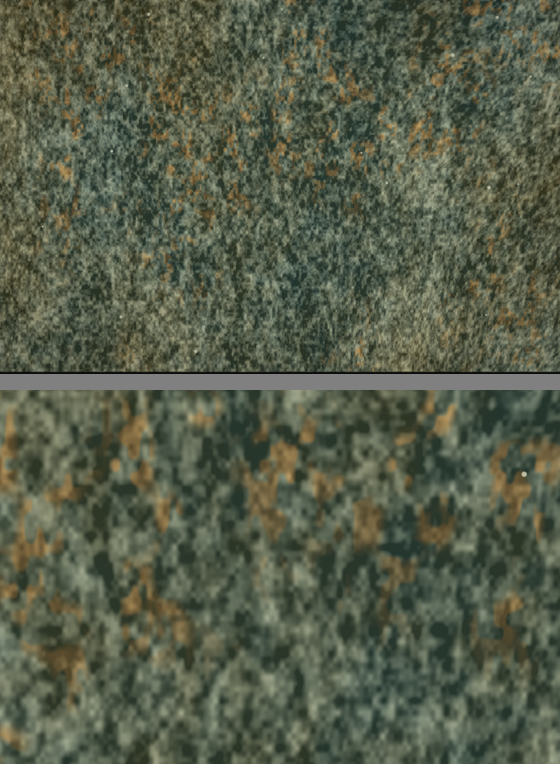
Top, the full canvas; bottom, a detail of the centre.
Write a Shadertoy shader that draws this texture.

```glsl
const vec3 DARK_MOSS = vec3(0.19, 0.22, 0.155);
const vec3 PALE_LICHEN = vec3(0.57, 0.585, 0.475);
const vec3 OCHRE = vec3(0.60, 0.46, 0.26);
const vec3 SPECK = vec3(0.80, 0.80, 0.70);
const vec3 EDGE = vec3(0.04, 0.045, 0.04);

float hash(vec2 p) {
    vec3 q = fract(p.xyx * vec3(0.1031, 0.1030, 0.0973));
    q += dot(q, q.yzx + 33.33);
    return fract((q.x + q.y) * q.z);
}

float noise(vec2 p) {
    vec2 cell = floor(p);
    vec2 f = fract(p);
    f = f * f * (3.0 - 2.0 * f);
    float low = mix(hash(cell), hash(cell + vec2(1, 0)), f.x);
    float high = mix(hash(cell + vec2(0, 1)), hash(cell + vec2(1, 1)), f.x);
    return mix(low, high, f.y);
}

// Noise centred on zero
float signedNoise(vec2 p, vec2 frequency, float seed) {
    return noise(p * frequency + seed) - 0.5;
}

float fbm(vec2 p) {
    float sum = 0.0;
    float amplitude = 0.5;
    for (int i = 0; i < 4; i++) {
        sum += amplitude * noise(p);
        p = mat2(1.6, 1.2, -1.2, 1.6) * p + 17.3;
        amplitude *= 0.5;
    }
    return sum / 0.9375;
}

// Fine upright grain over broad cloudy bands
float surfaceTone(vec2 p) {
    float tone = 0.43;
    tone += 0.45 * signedNoise(p, vec2(230.0, 190.0), 3.0);
    tone += 0.80 * signedNoise(p, vec2(135.0, 95.0), 41.0);
    tone += 0.62 * signedNoise(p, vec2(72.0, 42.0), 87.0);
    tone += 0.32 * signedNoise(p, vec2(30.0, 14.0), 23.0);
    tone += 0.75 * (fbm(p * vec2(4.5, 2.0) + 61.0) - 0.5);
    return tone;
}

// Flakes gathered in loose vertical clusters
float ochreMask(vec2 p) {
    float region = smoothstep(0.36, 0.66, fbm(p * vec2(6.0, 3.2) + 8.0));
    float cluster = smoothstep(0.42, 0.72, noise(p * vec2(34.0, 20.0) + 55.0));
    float flake = 0.6 * noise(p * vec2(120.0, 80.0) + 29.0)
                + 0.4 * noise(p * vec2(62.0, 38.0) + 71.0);
    return region * cluster * smoothstep(0.45, 0.66, flake);
}

// Rare pale dots, one candidate per cell
float speckMask(vec2 p, float cells, float pixel) {
    vec2 cell = floor(p * cells);
    vec2 centre = 0.2 + 0.6 * vec2(hash(cell + 5.0), hash(cell + 19.0));
    float radius = mix(0.002, 0.0045, hash(cell + 31.0));
    float dist = length(fract(p * cells) - centre) / cells;
    float present = step(0.93, hash(cell + 47.0));
    return present * (1.0 - smoothstep(radius - pixel, radius + pixel, dist));
}

void mainImage(out vec4 fragColor, in vec2 fragCoord) {
    vec2 uv = fragCoord / iResolution.xy;
    vec2 p = fragCoord / iResolution.y;
    float pixel = 1.0 / iResolution.y;

    // Streaks lean slightly toward the right side
    float lean = 0.28 * smoothstep(0.45, 1.0, uv.x);
    vec2 grain = vec2(p.x - lean * (p.y - 0.5), p.y);
    grain.x += 0.012 * signedNoise(p, vec2(9.0, 7.0), 13.0);

    float tone = clamp(surfaceTone(grain), -0.05, 1.15);
    vec3 color = mix(DARK_MOSS, PALE_LICHEN, tone);

    // Drift between blue-green and olive
    float drift = fbm(p * vec2(3.5, 2.2) + 92.0) - 0.5;
    drift += 0.25 * signedNoise(grain, vec2(48.0, 32.0), 67.0);
    color += drift * vec3(-0.11, 0.0, 0.10);

    // Ochre flakes keep some of the underlying relief
    vec3 flakeColor = OCHRE * (0.72 + 0.55 * tone);
    color = mix(color, flakeColor, 0.72 * ochreMask(grain));
    color = mix(color, SPECK, 0.85 * speckMask(p, 11.0, pixel));

    // Darkened corners and a thin lower border
    vec2 offset = uv - 0.5;
    color *= 1.05 - 0.42 * dot(offset, offset);
    color = mix(EDGE, color, smoothstep(0.003, 0.003 + 2.0 * pixel, uv.y));

    fragColor = vec4(clamp(color, 0.0, 1.0), 1.0);
}
```
